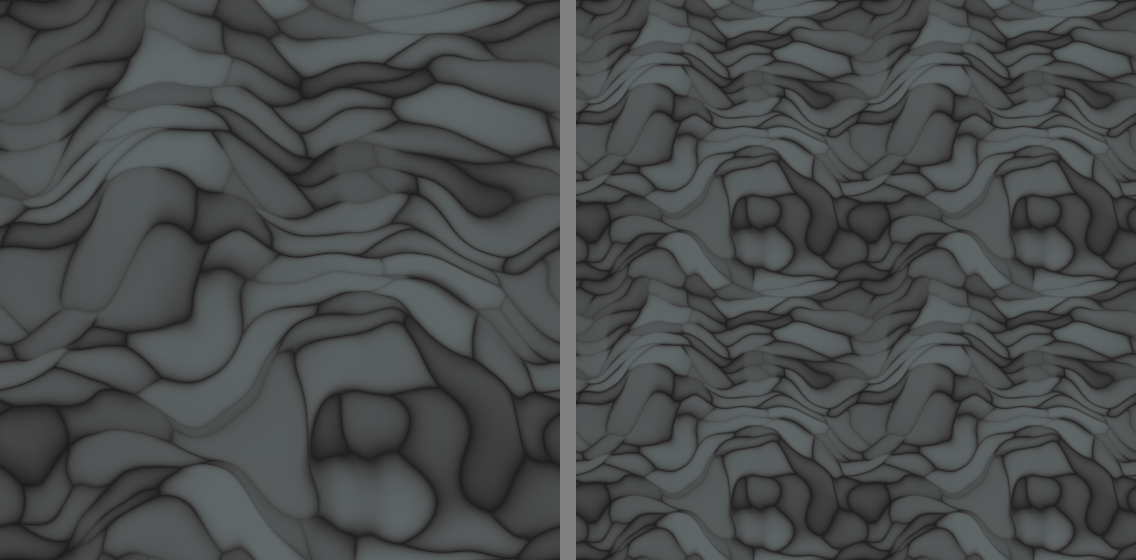
Left, the tile; right, the same tile 2 across and 2 down.
Reproduce this texture procedurally as a WebGL 2 fragment shader.

```glsl
#version 300 es
precision highp float;

uniform vec2 u_resolution;
out vec4 fragColor;

const vec2 GRID = vec2(6.0, 15.0);
const float MAX_WEIGHT = 0.5;

float hash(vec2 p) {
    return fract(sin(dot(p, vec2(127.1, 311.7))) * 43758.5453);
}

// Value noise that wraps after a whole number of lattice cells
float wrapNoise(vec2 uv, float period, float seed) {
    vec2 p = uv * period;
    vec2 i = floor(p);
    vec2 f = p - i;
    f = f * f * f * (f * (f * 6.0 - 15.0) + 10.0);
    vec2 a = mod(i, period) + seed;
    vec2 b = mod(i + 1.0, period) + seed;
    return mix(mix(hash(a), hash(vec2(b.x, a.y)), f.x),
               mix(hash(vec2(a.x, b.y)), hash(b), f.x), f.y);
}

vec2 wrapNoise2(vec2 uv, float period, float seed) {
    return vec2(wrapNoise(uv, period, seed), wrapNoise(uv, period, seed + 37.0)) - 0.5;
}

// Broad folds first, then smaller bends
vec2 foldDomain(vec2 uv) {
    vec2 bent = uv + 0.05 * wrapNoise2(uv, 8.0, 11.0);
    bent += vec2(0.20, 0.33) * wrapNoise2(bent, 3.0, 23.0);
    bent += vec2(0.07, 0.10) * wrapNoise2(bent, 6.0, 51.0);
    return bent + vec2(0.03, 0.025) * wrapNoise2(bent, 13.0, 5.0);
}

// Jittered site of a cell in xy, its power weight in z
vec3 cellSite(vec2 cell, vec2 grid) {
    vec2 id = mod(cell, grid);
    vec2 jitter = vec2(hash(id + 3.0), hash(id + 71.0));
    return vec3(cell + 0.04 + 0.92 * jitter, MAX_WEIGHT * hash(id + 131.0));
}

float powerDistance(vec2 p, vec3 site) {
    vec2 d = p - site.xy;
    return dot(d, d) - site.z;
}

// Returns shading by the creases in x, blended cell tone in y
vec2 foldedCells(vec2 uv, vec2 grid, float creaseStrength) {
    vec2 p = uv * grid;
    vec2 base = floor(p);
    vec3 nearest = vec3(0.0);
    float best = 1e5;
    float toneSum = 0.0;
    float weightSum = 0.0;
    for (int y = -2; y <= 2; y++) {
        for (int x = -2; x <= 2; x++) {
            vec3 site = cellSite(base + vec2(x, y), grid);
            float d = powerDistance(p, site);
            float weight = exp(-7.0 * d);
            toneSum += weight * site.z / MAX_WEIGHT;
            weightSum += weight;
            if (d < best) {
                best = d;
                nearest = site;
            }
        }
    }

    // Heavier cells cast a deeper shadow on lighter neighbours
    float shade = 1.0;
    float edge = 1.0;
    for (int y = -2; y <= 2; y++) {
        for (int x = -2; x <= 2; x++) {
            vec3 site = cellSite(base + vec2(x, y), grid);
            vec2 across = site.xy - nearest.xy;
            float span = length(across);
            if (span > 0.001) {
                float gap = (powerDistance(p, site) - best) / (2.0 * span);
                float dist = gap / length(across / span * grid);
                float cover = smoothstep(-0.25, 0.25, site.z - nearest.z);
                float depth = mix(0.34, 0.60, cover) * creaseStrength;
                shade *= 1.0 - depth * exp(-dist / mix(0.008, 0.013, cover));
                edge = min(edge, dist);
            }
        }
    }
    shade *= 1.0 - 0.74 * creaseStrength * exp(-edge / 0.0027);
    return vec2(shade, toneSum / weightSum);
}

// Warm charcoal through grey to cool slate
vec3 slateRamp(float t) {
    vec3 shadow = vec3(0.105, 0.098, 0.103);
    vec3 middle = vec3(0.240, 0.237, 0.237);
    vec3 light = vec3(0.355, 0.380, 0.383);
    vec3 lower = mix(shadow, middle, clamp(t * 2.0, 0.0, 1.0));
    return mix(lower, light, clamp(t * 2.0 - 1.0, 0.0, 1.1));
}

void main() {
    vec2 uv = gl_FragCoord.xy / u_resolution;
    vec2 folded = foldDomain(uv);

    // Some creases fade out along their length
    float fade = wrapNoise(folded, 9.0, 91.0);
    float creaseStrength = mix(0.2, 1.0, smoothstep(0.2, 0.55, fade));
    vec2 cells = foldedCells(folded, GRID, creaseStrength);

    float drift = wrapNoise(uv, 4.0, 67.0);
    float tone = 0.66 + 0.32 * cells.y + 0.20 * drift;
    fragColor = vec4(slateRamp(tone * cells.x), 1.0);
}
```
